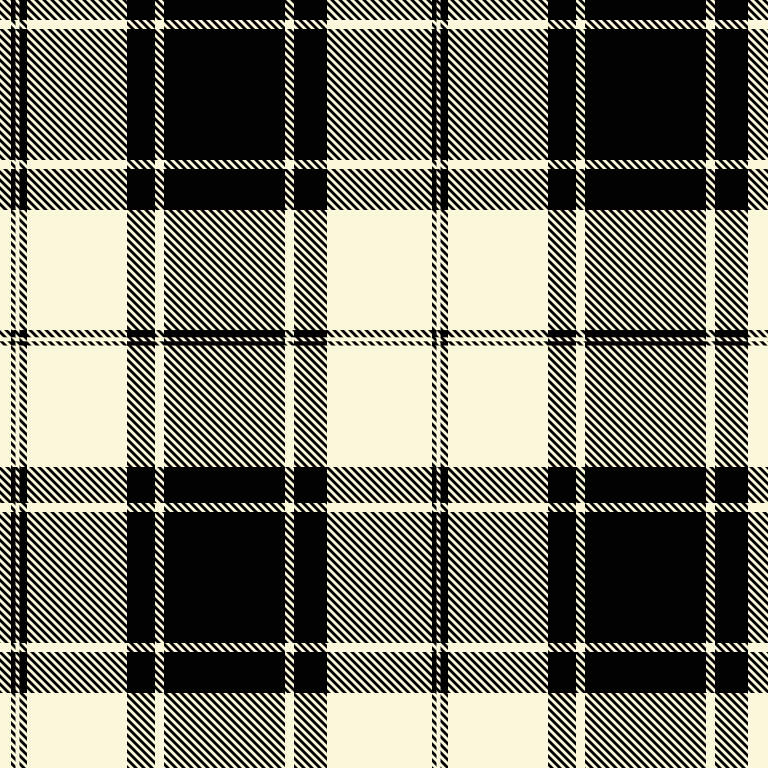
Write a WebGL 1 fragment shader that draws this pattern.

```glsl
precision highp float;

uniform vec2 u_resolution;

#define CANVAS_UNITS 768.0
#define WARP_REPEAT 421.0
#define WEFT_REPEAT 483.0
#define TWILL_REPEAT 8.0
#define LINE_WIDTH 9.0
#define SPLIT_WIDTH 4.0
#define INK vec3(0.005, 0.005, 0.005)
#define CREAM vec3(0.985, 0.97, 0.855)

// Coverage of a repeating band; band = (centre, width)
float bandCover(float pos, vec2 band, float repeat, float pixel) {
    float offset = abs(mod(pos - band.x + 0.5 * repeat, repeat) - 0.5 * repeat);
    return clamp((0.5 * band.y - offset) / pixel + 0.5, 0.0, 1.0);
}

// Share of ink in one thread direction: a block with two pale lines,
// and a narrow bar split by a pale line
float threadInk(float pos, float repeat, vec2 block, vec2 lines,
                vec2 bar, float split, float pixel) {
    float blockInk = bandCover(pos, block, repeat, pixel);
    blockInk -= bandCover(pos, vec2(lines.x, LINE_WIDTH), repeat, pixel);
    blockInk -= bandCover(pos, vec2(lines.y, LINE_WIDTH), repeat, pixel);
    float barInk = bandCover(pos, bar, repeat, pixel);
    barInk -= bandCover(pos, vec2(split, SPLIT_WIDTH), repeat, pixel);
    return clamp(max(blockInk, barInk), 0.0, 1.0);
}

// 1 where the warp lies on top, 0 where the weft does
float twillWeave(vec2 pos, float pixel) {
    float diagonal = fract((pos.x - pos.y) / TWILL_REPEAT);
    float edge = abs(diagonal - 0.5) - 0.25;
    float softness = 1.414 * pixel / TWILL_REPEAT;
    return clamp(edge / softness + 0.5, 0.0, 1.0);
}

void main() {
    float pixel = CANVAS_UNITS / u_resolution.y;
    vec2 pos = gl_FragCoord.xy * pixel;
    pos.y = CANVAS_UNITS - pos.y;

    float warpInk = threadInk(pos.x, WARP_REPEAT, vec2(227.0, 200.0),
                              vec2(159.5, 289.5), vec2(440.0, 16.0), 438.5, pixel);
    float weftInk = threadInk(pos.y, WEFT_REPEAT, vec2(580.0, 226.0),
                              vec2(507.5, 647.5), vec2(337.8, 15.5), 339.3, pixel);

    // Interlace the two thread directions
    float ink = mix(weftInk, warpInk, twillWeave(pos, pixel));
    gl_FragColor = vec4(mix(CREAM, INK, ink), 1.0);
}
```
